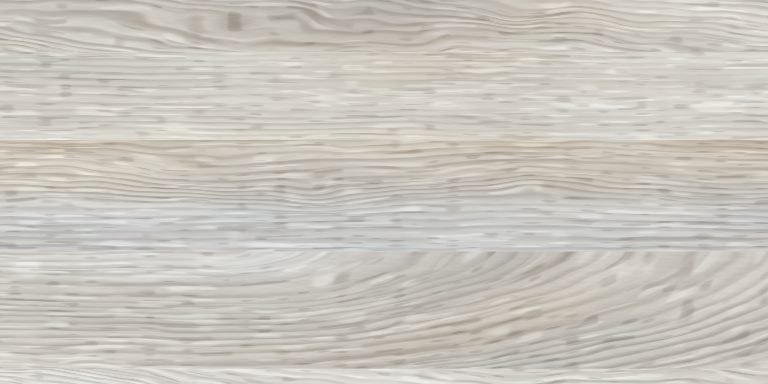
Give the GLSL for this texture, as a Shadertoy shader.

```glsl
#define RING_FREQ 56.0
#define RING_DEPTH 0.50
#define BAND_DEPTH 0.50
#define FIBRE_DEPTH 0.34
#define GLINT_DEPTH 0.34
#define PORE_DEPTH 0.42
#define BASE_TONE 0.67
#define DARK_WOOD vec3(0.700, 0.682, 0.655)
#define PALE_WOOD vec3(0.880, 0.876, 0.856)
#define WARM_TINT vec3(0.026, 0.004, -0.030)

float hash(vec2 p) {
    vec3 q = fract(vec3(p.xyx) * 0.1031);
    q += dot(q, q.yzx + 33.33);
    return fract((q.x + q.y) * q.z);
}

float noise(vec2 p) {
    vec2 cell = floor(p), f = fract(p);
    f = f * f * (3.0 - 2.0 * f);
    return mix(mix(hash(cell), hash(cell + vec2(1, 0)), f.x),
               mix(hash(cell + vec2(0, 1)), hash(cell + vec2(1, 1)), f.x), f.y);
}

float fbm(vec2 p) {
    float sum = 0.0, amp = 0.53;
    for (int i = 0; i < 4; i++) {
        sum += amp * noise(p);
        p = p * 2.03 + 17.1;
        amp *= 0.5;
    }
    return sum;
}

// Growth-ring coordinate: its level lines are the grain of one plank
float ringField(vec2 p, vec2 q, int plank) {
    float warp = fbm(q * vec2(1.5, 4.5)) - 0.5;
    float wave = noise(q * vec2(9.0, 22.0)) - 0.5;
    if (plank == 1) { // cathedral arches closing on the right
        float arch = length(vec2(max(p.x - 0.55, 0.0) * 0.23, p.y - 0.365));
        return arch + 0.035 * warp + 0.005 * wave;
    }
    if (plank == 2) { // wavy above, calm below, one small swirl
        vec2 d = (p - vec2(0.82, 0.48)) / vec2(0.10, 0.03);
        float calm = smoothstep(0.38, 0.56, p.y);
        return p.y + mix(0.02, 0.085, calm) * warp + 0.006 * wave + 0.016 * exp(-dot(d, d));
    }
    if (plank == 3) return p.y + 0.012 * p.x + 0.035 * warp + 0.003 * wave;
    return p.y + 0.075 * p.x + 0.14 * warp + 0.011 * wave;
}

vec3 wood(vec2 p, int plank) {
    vec2 q = p + float(plank) * vec2(7.31, 3.17);
    float r = ringField(p, q, plank);
    vec2 along = vec2(q.x, r + float(plank) * 3.17);

    // Dark latewood lines with uneven spacing and strength
    float phase = fract(r * RING_FREQ + 1.6 * noise(along * vec2(0.5, 16.0)));
    float ring = smoothstep(0.25, 0.78, phase) * (1.0 - smoothstep(0.80, 1.0, phase));
    float strength = 0.25 + 1.15 * noise(along * vec2(2.2, 24.0) + 5.0);
    if (plank == 3) strength *= 0.65;

    // Broad streaks and cloudy patches
    float band = noise(along * vec2(0.7, 19.0) + 40.0) - 0.5;
    float patches = fbm(along * vec2(1.6, 8.0) + 70.0) - 0.5;

    // Fine fibres, white lime in the grain, short dark pores
    float fibre = 0.6 * noise(along * vec2(9.0, 125.0)) + 0.4 * noise(q * vec2(34.0, 220.0)) - 0.5;
    float glint = smoothstep(0.60, 0.88, noise(along * vec2(13.0, 135.0) + 90.0));
    float pore = smoothstep(0.66, 0.92, noise(along * vec2(20.0, 150.0) + 130.0));

    float tone = BASE_TONE + BAND_DEPTH * (band + 0.9 * patches) - RING_DEPTH * ring * strength
               + FIBRE_DEPTH * fibre + GLINT_DEPTH * glint - PORE_DEPTH * pore;

    // Each plank leans towards cream or cool grey
    float warmth = 1.3 * (fbm(along * vec2(1.3, 9.0) + 160.0) - 0.5) + 0.1;
    if (plank == 2) {
        warmth += mix(-0.55, 0.35, smoothstep(0.40, 0.57, p.y));
        float stain = smoothstep(0.57, 0.62, p.y) * smoothstep(0.55, 0.85, noise(along * vec2(4.0, 18.0)));
        tone -= 0.30 * stain;
        warmth += 0.6 * stain;
    }
    if (plank == 3) { warmth += 0.3; tone += 0.05; }
    if (plank == 4) {
        vec2 d = (p - vec2(1.0, 0.92)) / vec2(0.45, 0.09);
        tone -= 0.04 + 0.20 * exp(-dot(d, d));
    }
    return mix(DARK_WOOD, PALE_WOOD, clamp(tone, -0.7, 1.25)) + WARM_TINT * warmth;
}

void mainImage(out vec4 fragColor, in vec2 fragCoord) {
    vec2 p = fragCoord / iResolution.y;
    float seams[4] = float[4](0.040, 0.345, 0.635, 0.865);
    float soft = 0.75 / iResolution.y;

    // Stack the planks upwards, blending across each seam
    vec3 color = wood(p, 0);
    for (int i = 0; i < 4; i++) {
        float cover = smoothstep(-soft, soft, p.y - seams[i]);
        if (cover > 0.0) color = mix(color, wood(p, i + 1), cover);
    }
    fragColor = vec4(clamp(color, 0.0, 1.0), 1.0);
}
```
